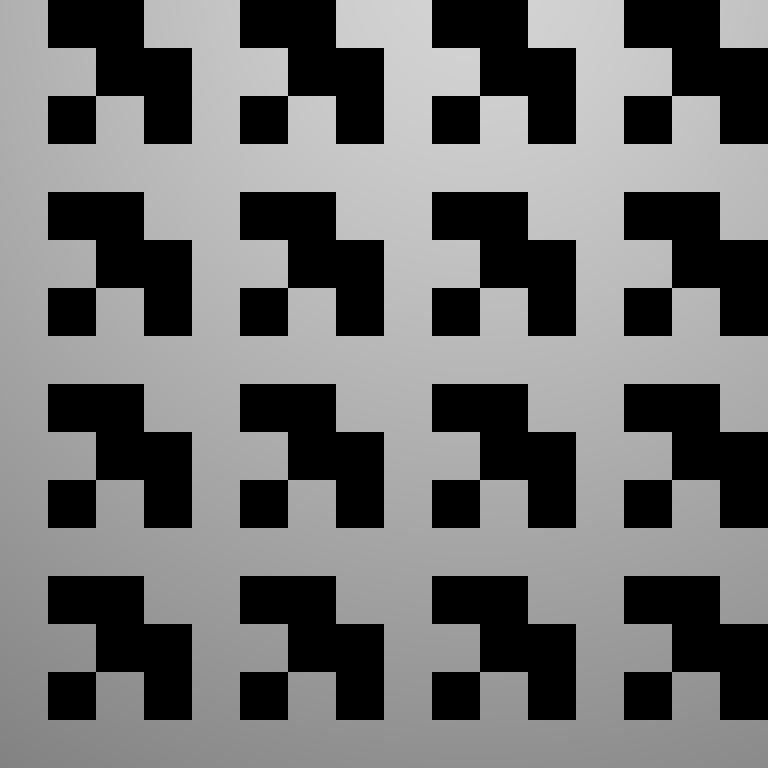
This pattern is drawn by a Shadertoy shader. Its source:

```glsl
// Four by four grid of black stepped block motifs on a softly lit grey panel.

const float REPEATS = 4.0;           // motifs across and down
const float SQUARES = 4.0;           // squares per motif side, gap included
const vec2 LIGHT_POS = vec2(0.62, 1.04);
const float LIGHT_HEIGHT = 0.2;

// 1.0 where a square of the motif is filled; row and column 0 form the gap
float motifSquare(vec2 square, float count) {
    vec2 cell = mod(square, count);
    float inside = step(0.5, min(cell.x, cell.y));
    float offDiagonal = step(0.5, mod(cell.x + cell.y, 3.0));
    return inside * offDiagonal;
}

// Box-filtered motif: blends the four squares around the nearest corner
float motifCoverage(vec2 p, float count, float pixel) {
    vec2 corner = floor(p + 0.5);
    vec2 blend = clamp((p - corner) / pixel + 0.5, 0.0, 1.0);
    float lower = mix(motifSquare(corner - 1.0, count),
                      motifSquare(corner - vec2(0.0, 1.0), count), blend.x);
    float upper = mix(motifSquare(corner - vec2(1.0, 0.0), count),
                      motifSquare(corner, count), blend.x);
    return mix(lower, upper, blend.y);
}

// Grey level falling off with distance from a lamp above the panel
float panelLight(vec2 uv, vec2 lamp, float height) {
    return 0.89 - 0.31 * length(vec3(uv - lamp, height));
}

void mainImage(out vec4 fragColor, in vec2 fragCoord) {
    vec2 uv = fragCoord / iResolution.y;
    float scale = REPEATS * SQUARES;

    float ink = motifCoverage(uv * scale, SQUARES, scale / iResolution.y);
    float grey = panelLight(uv, LIGHT_POS, LIGHT_HEIGHT);

    fragColor = vec4(vec3(grey * (1.0 - ink)), 1.0);
}
```
